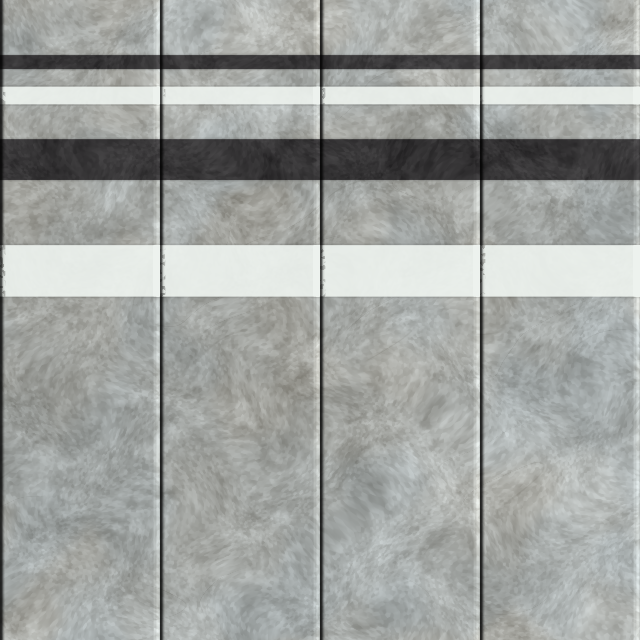
Give the GLSL for this texture, as a Shadertoy shader.

```glsl
vec3 hash3(vec2 cell) {
    vec3 q = fract(cell.xyx * vec3(0.1031, 0.1030, 0.0973));
    q += dot(q, q.yxz + 33.33);
    return fract((q.xxy + q.yzz) * q.zyx);
}

// Soft cellular noise: random tones blended around scattered points, about -0.5 to 0.5
float patches(vec2 p) {
    vec2 cell = floor(p);
    float tone = 0.0, total = 0.0;
    for (int j = -1; j <= 1; j++)
    for (int i = -1; i <= 1; i++) {
        vec2 corner = cell + vec2(i, j);
        vec3 rnd = hash3(corner + 50.0);
        vec2 d = corner + rnd.xy - p;
        float weight = exp(-7.0 * dot(d, d));
        tone += weight * rnd.z;
        total += weight;
    }
    return tone / total - 0.5;
}

float band(float y, float low, float high, float soft) {
    return smoothstep(low - soft, low + soft, y) * (1.0 - smoothstep(high - soft, high + soft, y));
}

// Layered mottling, from broad clouds to fine grain
float mottling(vec2 p) {
    float sum = 0.0, frequency = 5.0;
    for (int i = 0; i < 5; i++) {
        sum += patches(p * frequency + float(i) * 7.3) * (i == 0 ? 0.10 : 0.08);
        frequency *= 2.55;
    }
    return sum;
}

void mainImage(out vec4 fragColor, in vec2 fragCoord) {
    vec2 uv = fragCoord / iResolution.xy;
    float soft = 0.7 / iResolution.y;

    // Concrete, lighter towards the top and bottom
    vec2 warped = uv + 0.012 * sin(uv.yx * vec2(31.0, 23.0) + 2.0 * sin(uv * 17.0));
    float grain = mottling(warped);
    float tone = grain + 0.02 * cos(6.2832 * uv.y);

    // Faint slanted streaks and creases
    vec2 slanted = vec2(warped.x + 0.45 * warped.y, warped.y - 0.45 * warped.x);
    tone += 0.05 * patches(slanted * vec2(9.0, 30.0));
    float crease = 1.0 - smoothstep(0.0, 0.025, abs(patches(slanted * vec2(6.0, 17.0) + 9.0)));
    tone -= 0.035 * crease * smoothstep(0.0, 0.2, patches(uv * 9.0 + 31.0));

    float warmth = 0.05 * patches(uv * 11.0 + 70.0) - 0.1 * tone;
    vec3 color = vec3(0.645, 0.657, 0.645) + tone + warmth * vec3(0.5, 0.0, -0.5);

    // Painted stripes: two dark, two white
    float dark = band(uv.y, 0.7187, 0.7826, soft) + band(uv.y, 0.892, 0.914, soft);
    float white = band(uv.y, 0.5365, 0.617, soft) + band(uv.y, 0.837, 0.8646, soft);
    float rim = band(uv.y, 0.534, 0.6195, soft) + band(uv.y, 0.8345, 0.867, soft)
              + band(uv.y, 0.7165, 0.785, soft) + band(uv.y, 0.89, 0.916, soft);
    color *= 1.0 - 0.08 * rim;

    // Four panels; paint is chipped just right of each seam
    float x = fract(uv.x * 4.0) * 0.25;
    float chips = smoothstep(0.1, 0.25, patches(uv * 190.0 + 5.0)) * (1.0 - smoothstep(0.006, 0.010, x));
    color = mix(color, vec3(0.215, 0.21, 0.215) + 0.6 * grain, dark);
    color = mix(color, vec3(0.905, 0.925, 0.908) + 0.1 * grain, white * (1.0 - 0.7 * chips));

    // Seam: bright bevel on the left, dark groove fading on the right
    float bevel = smoothstep(0.2385, 0.2415, x) * (0.11 + 0.12 * band(x, 0.2445, 0.2485, soft));
    color = min(color * (1.0 + bevel), vec3(0.93, 0.95, 0.935));
    float groove = 1.0 - smoothstep(0.0038 - soft, 0.0038 + soft, x);
    float shade = 1.0 - smoothstep(0.003, 0.0085, x);
    color *= 1.0 - 0.45 * shade * (1.0 - 0.6 * white);
    color *= 1.0 - 0.5 * groove;
    color *= 1.0 - 0.3 * band(x, 0.0, 0.0022, soft);

    fragColor = vec4(clamp(color, 0.0, 1.0), 1.0);
}
```
